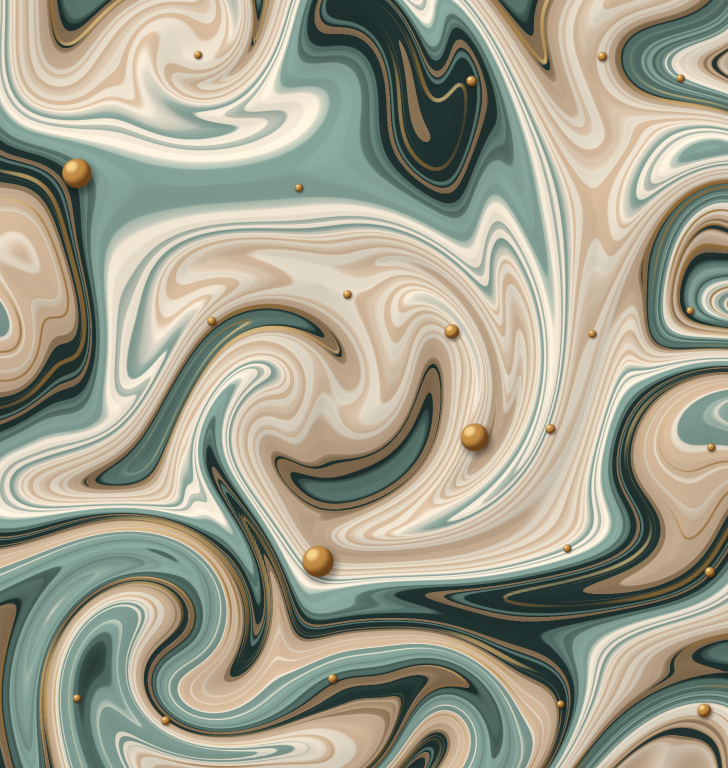
A Shadertoy shader for this background:

```glsl
const vec3 DARK  = vec3(0.12, 0.19, 0.18);
const vec3 SLATE = vec3(0.31, 0.41, 0.38);
const vec3 SAGE  = vec3(0.50, 0.61, 0.57);
const vec3 CREAM = vec3(0.89, 0.85, 0.78);
const vec3 TAN   = vec3(0.77, 0.67, 0.56);
const vec3 BROWN = vec3(0.52, 0.43, 0.32);
const vec3 GOLD_DEEP  = vec3(0.42, 0.26, 0.10);
const vec3 GOLD_MID   = vec3(0.76, 0.55, 0.27);
const vec3 GOLD_LIGHT = vec3(0.96, 0.83, 0.56);
const vec2 LIGHT_DIR = vec2(-0.5, 0.866);

const int   VORTEX_COLS = 4;
const int   VORTEX_COUNT = 16;
const float WARP = 0.17;            // strength of the broad bending
const float CYCLES = 2.3;           // colour cycles per unit of field
const float COARSE_STRATA = 10.0;   // layers per colour cycle
const float FINE_STRATA = 31.0;
const float FILAMENTS = 6.0;        // possible gold lines per colour cycle
const float FILAMENT_SHARE = 0.5;
const float FILAMENT_WIDTH = 0.0011;
const float BEAD_CELLS = 6.0;
const float BEAD_SHARE = 0.52;
const int   AA = 2;

// Integer hash: two values in 0..1
vec2 hash2(vec2 cell) {
    uvec2 v = uvec2(ivec2(cell)) * 1664525u + 1013904223u;
    v.x += v.y * 1664525u;
    v.y += v.x * 1664525u;
    v ^= v >> 16u;
    v.x += v.y * 1664525u;
    v.y += v.x * 1664525u;
    v ^= v >> 16u;
    return vec2(v & 65535u) / 65535.0;
}

float cornerSlope(vec2 cell, vec2 offset) {
    return dot(hash2(cell) * 2.0 - 1.0, offset);
}

float gradientNoise(vec2 p) {
    vec2 i = floor(p), f = p - i;
    vec2 u = f * f * f * (f * (f * 6.0 - 15.0) + 10.0);
    vec2 e = vec2(1, 0);
    float low  = mix(cornerSlope(i, f), cornerSlope(i + e, f - e), u.x);
    float high = mix(cornerSlope(i + e.yx, f - e.yx), cornerSlope(i + 1.0, f - 1.0), u.x);
    return 1.5 * mix(low, high, u.y);
}

// Paint stirred by scattered vortices, then bent by noise
float flowField(vec2 p) {
    for (int i = 0; i < VORTEX_COUNT; i++) {
        vec2 cell = vec2(i % VORTEX_COLS, i / VORTEX_COLS);
        vec2 centre = (cell + hash2(cell + 31.0)) / float(VORTEX_COLS);
        vec2 rnd = hash2(cell + 77.0);
        float radius = mix(0.08, 0.18, rnd.x);
        float turn = mix(1.4, 3.0, rnd.y) * (fract(rnd.x * 57.0) < 0.5 ? -1.0 : 1.0);
        vec2 d = p - centre;
        float a = turn * exp(-dot(d, d) / (radius * radius));
        float c = cos(a), s = sin(a);
        p = centre + mat2(c, s, -s, c) * d;
    }
    p += WARP * vec2(gradientNoise(p * 2.3 + 5.0), gradientNoise(p * 2.3 + 19.0));
    float bulk = 1.15 * gradientNoise(p * 1.8 + 41.0) + 0.45 * gradientNoise(p * 4.1 + 87.0);
    return CYCLES * (dot(p, vec2(0.95, 0.45)) + bulk);
}

// Random layers along the field, each with one crisp edge, centred on zero
float strata(float x, float footprint, float seed) {
    float k = floor(x);
    float edge = clamp(footprint * 1.5, 0.3, 1.0);
    float v = mix(hash2(vec2(k, seed)).x, hash2(vec2(k + 1.0, seed)).x,
                  smoothstep(1.0 - edge, 1.0, x - k));
    return (v - 0.5) * (1.0 - smoothstep(0.6, 1.5, footprint));
}

// Cyclic ramp; band widths set the colour shares
vec3 paint(float phase, float w) {
    float t = fract(phase);
    const float S = 0.045;
    vec3 c = mix(BROWN, DARK, smoothstep(0.0, w, t));
    c = mix(c, SLATE, smoothstep(0.16 - S, 0.16 + S, t));
    c = mix(c, SAGE,  smoothstep(0.33 - S, 0.33 + S, t));
    c = mix(c, CREAM, smoothstep(0.53 - S, 0.53 + S, t));
    c = mix(c, TAN,   smoothstep(0.75 - S, 0.75 + S, t));
    return mix(c, BROWN, smoothstep(0.91 - S, 0.91 + S, t));
}

// Gold spheres with soft shadows, at most one per cell
vec3 addBeads(vec3 col, vec2 p, float pixel) {
    vec2 cell = floor(p * BEAD_CELLS);
    vec2 rnd = hash2(cell + 113.0);
    if (rnd.x > BEAD_SHARE) return col;
    vec2 d = p - (cell + 0.28 + 0.44 * hash2(cell + 151.0)) / BEAD_CELLS;
    float r = mix(0.005, 0.022, pow(rnd.y, 3.5));
    float shadow = 1.0 - smoothstep(0.6 * r, 1.5 * r, length(d - r * vec2(0.2, -0.3)));
    col *= 1.0 - 0.4 * shadow;
    vec2 n = d / r;
    float z = sqrt(max(0.0, 1.0 - dot(n, n)));
    float lit = clamp(dot(vec3(n, z), vec3(-0.4, 0.5, 0.77)), 0.0, 1.0);
    vec3 bead = mix(GOLD_DEEP, GOLD_MID, smoothstep(0.1, 0.75, lit));
    bead = mix(bead, GOLD_LIGHT, smoothstep(0.82, 1.0, lit));
    return mix(col, bead, 1.0 - smoothstep(-pixel, pixel, length(d) - r));
}

vec3 marble(vec2 p, float pixel) {
    float f = flowField(p);
    vec2 slope = vec2(dFdx(f), dFdy(f)) / pixel;
    float steep = max(length(slope), 0.001);
    float w = steep * pixel;
    float facing = dot(slope / steep, LIGHT_DIR);

    // Layered paint
    float coarse = strata(f * COARSE_STRATA, w * COARSE_STRATA, 3.0);
    float fine = strata(f * FINE_STRATA, w * FINE_STRATA, 8.0);
    vec3 col = paint(f + 0.32 * coarse + 0.17 * fine, w);
    col *= 1.0 + 0.12 * fine + 0.10 * coarse + 0.04 * facing;

    // Gold filaments of varying weight along the flow
    float x = f * FILAMENTS, k = round(x);
    float dist = abs(x - k) / (FILAMENTS * steep);
    bool major = mod(k, FILAMENTS) < 0.5;
    float present = major ? 1.0 : step(hash2(vec2(k, 23.0)).x, FILAMENT_SHARE);
    float weight = smoothstep(-0.3, 0.4, gradientNoise(p * 5.0 + 63.0));
    float width = FILAMENT_WIDTH * weight * (major ? 2.2 : 1.0);
    float line = present * weight * (1.0 - smoothstep(width - pixel * 0.5, width + pixel, dist));
    vec3 gold = mix(GOLD_MID * 0.75, GOLD_LIGHT, smoothstep(-0.5, 1.4, facing));
    col = mix(col, gold, 0.8 * line);

    return addBeads(col, p, pixel);
}

void mainImage(out vec4 fragColor, in vec2 fragCoord) {
    float pixel = 1.0 / iResolution.y;
    vec3 sum = vec3(0);
    for (int i = 0; i < AA * AA; i++) {
        vec2 offset = (vec2(i % AA, i / AA) + 0.5) / float(AA) - 0.5;
        sum += marble((fragCoord + offset) * pixel, pixel);
    }
    fragColor = vec4(sum / float(AA * AA), 1.0);
}
```
